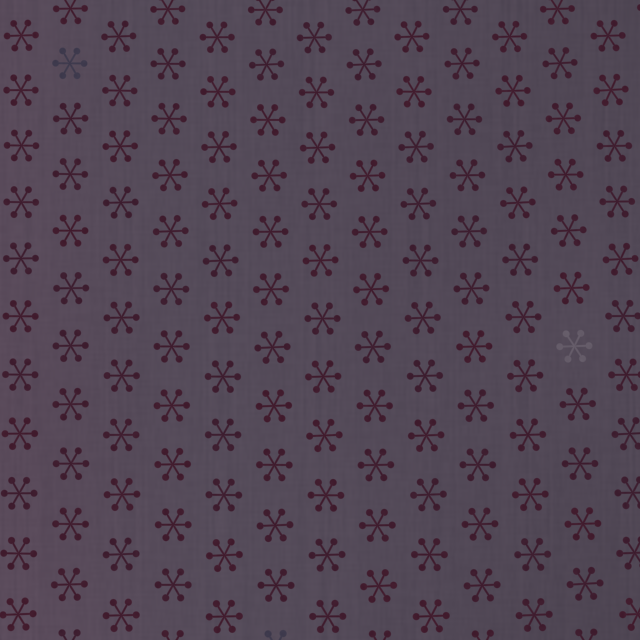
Write a three.js fragment shader that draws this pattern.

```glsl
varying vec2 vUv;

float hash(vec2 p) {
  vec3 q = fract(vec3(p.xyx) * 0.1031);
  q += dot(q, q.yzx + 33.33);
  return fract((q.x + q.y) * q.z);
}

float noise(vec2 p) {
  vec2 i = floor(p);
  vec2 f = fract(p);
  f = f * f * (3.0 - 2.0 * f);
  return mix(mix(hash(i), hash(i + vec2(1.0, 0.0)), f.x),
             mix(hash(i + vec2(0.0, 1.0)), hash(i + vec2(1.0, 1.0)), f.x), f.y);
}

// Distance to six spokes with round tips, in units of the column pitch
float burst(vec2 p) {
  float sector = radians(60.0);
  float a = mod(atan(p.y, p.x) + 0.5 * sector, sector) - 0.5 * sector;
  p = length(p) * vec2(cos(a), sin(a));
  float spoke = max(abs(p.y) - 0.018, p.x - 0.29);
  float tip = length(p - vec2(0.29, 0.0)) - 0.067;
  return min(spoke, tip);
}

// Depth below the top edge of a row; rows widen downward
float rowDepth(float row) {
  return 0.0547 + row * (0.0852 + 0.00053 * row);
}

float rowAt(float depth) {
  return (sqrt(0.0852 * 0.0852 + 0.00212 * (depth - 0.0547)) - 0.0852) / 0.00106;
}

float isCell(vec2 cell, vec2 target) {
  return 1.0 - step(0.25, distance(cell, target));
}

// Woven ground with vertical slubs and slow colour drift
vec3 cloth(vec2 uv, float column) {
  vec3 color = mix(vec3(0.352, 0.292, 0.355), vec3(0.328, 0.291, 0.347),
                   smoothstep(0.0, 0.4, uv.x + 0.12 * uv.y));
  color += 0.014 * (noise(uv * 3.0 + 4.0) - 0.5);
  color *= 1.0 - 0.07 * smoothstep(0.55, 1.0, uv.x) * abs(uv.y - 0.5) * 2.0;

  float slub = noise(vec2(uv.x * 210.0, uv.y * 5.0)) - 0.5;
  float thread = noise(vec2(uv.x * 250.0, uv.y * 70.0)) - 0.5;
  float band = 0.65 + 0.35 * cos(3.14159 * column);
  color += slub * band * vec3(0.022, 0.018, 0.018) + thread * 0.01;
  color += 0.008 * (noise(vec2(uv.x * 40.0, uv.y * 240.0)) - 0.5);
  return color;
}

void main() {
  // Slightly fanned columns and bowed rows
  float down = 1.0 - vUv.y;
  float pitch = 0.0761 + 0.0048 * down;
  float column = (vUv.x - 0.0332 + 0.006 * down * down * down) / pitch;
  float depth = down - 0.0033 * sin(3.14159 * vUv.x);

  // Odd columns drop by half a row
  float id = floor(column + 0.5);
  float drop = 0.5 * mod(id, 2.0);
  float row = floor(rowAt(depth) - drop + 0.5) + drop;
  vec2 cell = vec2(id, row);

  // Small shifts and tilts of each printed burst
  vec2 p = vec2(column - id, (rowDepth(row) - depth) / pitch);
  p -= 0.018 * (vec2(hash(cell + 31.0), hash(cell + 57.0)) - 0.5);
  float tilt = 0.02 + 0.06 * (hash(cell + 12.0) - 0.5);
  p = mat2(cos(tilt), -sin(tilt), sin(tilt), cos(tilt)) * p;

  float ink = 1.0 - smoothstep(-0.0012, 0.0014, burst(p) * pitch);

  // Wine ink, with two slate bursts and one pale burst
  vec3 inkColor = mix(vec3(0.235, 0.11, 0.18), vec3(0.255, 0.1, 0.17), hash(cell + 5.0));
  float slate = isCell(cell, vec2(1.0, 0.5)) + isCell(cell, vec2(5.0, 10.5));
  inkColor = mix(inkColor, vec3(0.24, 0.225, 0.30), slate);
  inkColor = mix(inkColor, vec3(0.40, 0.365, 0.415), isCell(cell, vec2(11.0, 5.5)));
  inkColor += 0.02 * (noise(vUv * 220.0) - 0.5);

  gl_FragColor = vec4(mix(cloth(vUv, column), inkColor, ink * 0.96), 1.0);
}
```
